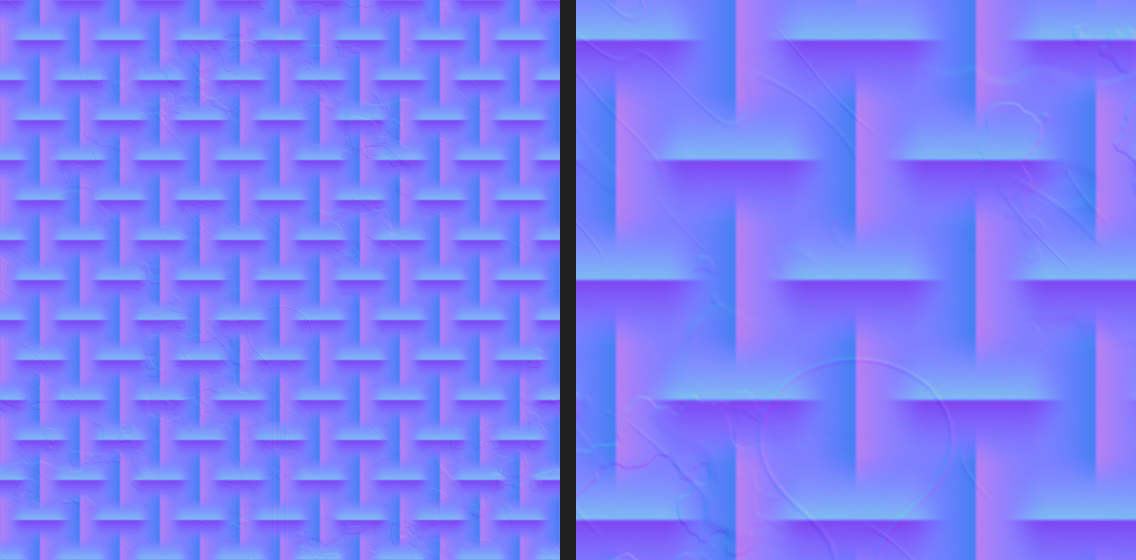
Left, the full canvas; right, a detail of the centre.
Write a WebGL 1 fragment shader that draws this texture map.

```glsl
precision highp float;
uniform vec2 u_resolution;

float hash(vec2 p) {
    vec3 q = fract(vec3(p.xyx) * 0.1031);
    q += dot(q, q.yzx + 33.33);
    return fract((q.x + q.y) * q.z);
}

// Value noise that wraps after a whole number of cells
float wrapNoise(vec2 uv, vec2 cells, float seed) {
    vec2 g = uv * cells;
    vec2 i = floor(g);
    vec2 f = g - i;
    f = f * f * f * (f * (f * 6.0 - 15.0) + 10.0);
    vec2 a = mod(i, cells) + seed;
    vec2 b = mod(i + 1.0, cells) + seed;
    return mix(mix(hash(a), hash(vec2(b.x, a.y)), f.x),
               mix(hash(vec2(a.x, b.y)), hash(b), f.x), f.y);
}

float fractalNoise(vec2 uv, float cells, float seed) {
    float sum = 0.0;
    float weight = 0.53;
    for (int k = 0; k < 4; k++) {
        sum += weight * wrapNoise(uv, vec2(cells), seed);
        weight *= 0.5;
        cells *= 2.0;
        seed += 17.0;
    }
    return sum;
}

float smoothMin(float a, float b, float k) {
    float h = max(k - abs(a - b), 0.0) / k;
    return min(a, b) - h * h * k * 0.25;
}

// Thin line around a round head with a narrow stem
float loopLine(vec2 uv) {
    vec2 q = uv - vec2(0.5, 0.405);
    float head = length(q * vec2(1.0, 1.2)) - 0.057;
    float stem = max(abs(q.x) - 0.0117, q.y);
    float d = smoothMin(head, stem, 0.04) / 0.0014;
    return exp(-d * d) * smoothstep(0.0, 0.05, uv.y);
}

// Height of flaked edges, scratches and fine grain
float wearHeight(vec2 uv) {
    float worn = smoothstep(0.52, 0.75, wrapNoise(uv, vec2(6.0), 41.0));
    float flakes = smoothstep(0.47, 0.53, fractalNoise(uv, 9.0, 3.0));
    float blisters = smoothstep(0.61, 0.65, fractalNoise(uv, 22.0, 90.0));
    vec2 slanted = vec2(uv.x + uv.y, uv.y - uv.x);
    float strand = abs(wrapNoise(slanted, vec2(34.0, 9.0), 63.0) - 0.5);
    float scratch = (1.0 - smoothstep(0.0, 0.06, strand))
                  * smoothstep(0.6, 0.75, wrapNoise(uv, vec2(13.0), 29.0));
    float grain = fractalNoise(uv, 48.0, 120.0);
    return flakes * mix(0.00006, 0.00045, worn)
         + blisters * worn * 0.0003
         + scratch * 0.00013
         + grain * 0.00016
         + loopLine(uv) * 0.00022;
}

// Slope on both sides of a crease: sharp in the middle, soft outside
float creaseSlope(float along, float across, float edge) {
    float ends = 1.0 - smoothstep(0.4, 0.82, abs(along));
    float reach = mix(0.28, 0.5, ends);
    float falloff = pow(max(1.0 - abs(across) / reach, 0.0), 1.6);
    return 0.47 * clamp(across / edge, -1.0, 1.0) * falloff * ends;
}

// Creases alternate between lying and standing on a 14 by 14 lattice
vec2 weaveSlope(vec2 uv, float pixel) {
    vec2 g = uv * 14.0;
    vec2 nearest = floor(g + 0.5);
    float edge = 0.012 + 7.0 * pixel;
    vec2 slope = vec2(0.0);
    for (int y = -1; y <= 1; y++) {
        for (int x = -1; x <= 1; x++) {
            vec2 node = nearest + vec2(float(x), float(y));
            vec2 d = g - node;
            if (mod(node.x + node.y, 2.0) < 0.5) {
                slope.y += creaseSlope(d.x, d.y, edge);
            } else {
                slope.x += creaseSlope(d.y, d.x, edge);
            }
        }
    }
    return slope;
}

void main() {
    vec2 uv = gl_FragCoord.xy / u_resolution;
    float pixel = 1.0 / min(u_resolution.x, u_resolution.y);

    // Surface relief
    vec2 e = vec2(0.0009, 0.0);
    vec2 wear = vec2(wearHeight(uv - e.xy) - wearHeight(uv + e.xy),
                     wearHeight(uv - e.yx) - wearHeight(uv + e.yx)) / (2.0 * e.x);
    vec2 slope = weaveSlope(uv, pixel) + clamp(wear, -0.22, 0.22);

    // Pack the unit normal into colour
    vec3 normal = vec3(slope, sqrt(max(1.0 - dot(slope, slope), 0.0)));
    gl_FragColor = vec4(normal * 0.5 + vec3(0.495, 0.5, 0.495), 1.0);
}
```
